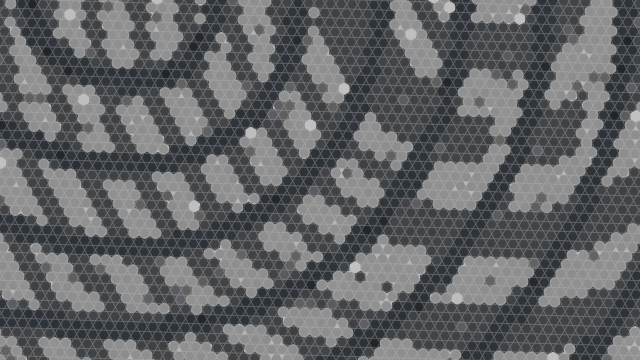
This pattern is drawn by a Shadertoy shader. Its source:

```glsl
// Grey mosaic: dark concentric rings crossed by a second family of arcs, which
// leave pale blocks between them. Everything is sampled per hexagonal tile, then
// overlaid with a fine net of three line families that cuts hexagons and triangles.

const float TILE = 0.0301;          // tile width, in canvas heights
const float RING_STEP = 0.2287;     // distance between dark rings
const float ROW = 0.8660254;        // row height of a unit hexagonal lattice

float hash(vec2 p) {
    vec3 q = fract(vec3(p.xyx) * 0.1031);
    q += dot(q, q.yzx + 33.33);
    return fract((q.x + q.y) * q.z);
}

mat2 rotation(float a) {
    return mat2(cos(a), sin(a), -sin(a), cos(a));
}

// Centre of the nearest tile in a unit hexagonal lattice
vec2 tileCentre(vec2 p) {
    vec2 cell = vec2(1.0, 2.0 * ROW);
    vec2 a = floor(p / cell + 0.5) * cell;
    vec2 b = (floor(p / cell) + 0.5) * cell;
    return dot(p - a, p - a) < dot(p - b, p - b) ? a : b;
}

// Distance to the centre line of a repeated stripe
float stripe(float x, float period) {
    return abs(x - period * floor(x / period + 0.5));
}

// Zone of a point: 0 = dark ring, 1 = gap, 2 = pale block
int zoneAt(vec2 p) {
    vec2 fromRings = p - vec2(0.37, 1.0);
    if (fromRings.x < 0.0) fromRings.x *= 0.8;
    float r = length(fromRings);
    float ringDist = stripe(r, RING_STEP);
    if (ringDist < 0.028 && r > 0.1) return 0;

    float band = floor(r / RING_STEP);
    float arc = length(p - vec2(1.389, 1.046));
    bool wide = band > 4.5 || (band > 3.5 && arc < 0.9);
    bool pale;
    if (wide) {
        pale = stripe(arc - 0.317, 0.2593) < 0.062;
    } else {
        pale = stripe(arc - 0.294, 0.1296) < 0.038;
        if (arc > 0.36 && arc < 0.49) pale = false;
    }
    pale = pale && ringDist > 0.035;

    // Pale rim along the inner side of the outer rings
    float inward = (band + 1.0) * RING_STEP - r;
    if (wide && arc > 0.25 && arc < 0.62 && inward < 0.078) pale = true;
    return pale ? 2 : 1;
}

vec3 tileColour(int zone, float seed) {
    vec3 ring = vec3(0.18, 0.20, 0.22);
    vec3 gap = vec3(0.25, 0.26, 0.27);
    vec3 block = vec3(0.56);
    vec3 colour = zone == 0 ? ring : zone == 1 ? gap : block;
    if (zone == 0 && seed < 0.04) colour *= 0.78;
    if (zone == 1 && seed < 0.035) colour = vec3(0.36, 0.36, 0.38);
    if (zone == 2 && seed < 0.04) colour = vec3(0.38);
    if (zone == 2 && seed > 0.975) colour = vec3(0.75);
    return colour + 0.02 * (fract(seed * 37.0) - 0.5);
}

vec3 mosaic(vec2 p, float pixel) {
    mat2 tilt = rotation(-0.03);
    vec2 q = (p * tilt) / TILE;
    vec2 centre = tileCentre(q);
    vec2 local = q - centre;
    int zone = zoneAt(tilt * centre * TILE);
    vec2 id = floor(centre * vec2(2.0, 3.4641) + 0.5);
    vec3 colour = tileColour(zone, hash(id + 200.0));

    // A few lighter triangles between the hexagons
    vec2 m = abs(local);
    float hexagon = max(m.y, ROW * m.x + 0.5 * m.y);
    if (hexagon > 0.5 * ROW) {
        float sector = floor(atan(local.y, local.x) / 1.0471976) + 0.5;
        float angle = sector * 1.0471976;
        vec2 corner = centre + 0.57735 * vec2(cos(angle), sin(angle));
        vec2 triangle = floor(corner * vec2(2.0, 3.4641) + 0.5);
        if (zone == 2 && hash(triangle + 71.0) > 0.95) colour = vec3(0.71);
    }

    // Line net in three directions
    float net = 1.0;
    for (int i = 0; i < 3; i++) {
        float a = float(i) * 1.0471976;
        float across = dot(q, vec2(-sin(a), cos(a)));
        net = min(net, stripe(across - 0.5 * ROW, ROW));
    }
    float soft = 0.5 * pixel;
    float line = 1.0 - smoothstep(0.0012 - soft, 0.0012 + soft, net * TILE);
    return mix(colour, vec3(0.74), 0.4 * line);
}

void mainImage(out vec4 fragColor, in vec2 fragCoord) {
    // Four samples per pixel smooth the tile edges
    vec3 sum = vec3(0.0);
    for (int i = 0; i < 4; i++) {
        vec2 offset = vec2(float(i % 2), float(i / 2)) * 0.5 - 0.25;
        sum += mosaic((fragCoord + offset) / iResolution.y, 1.0 / iResolution.y);
    }
    fragColor = vec4(sum / 4.0, 1.0);
}
```
